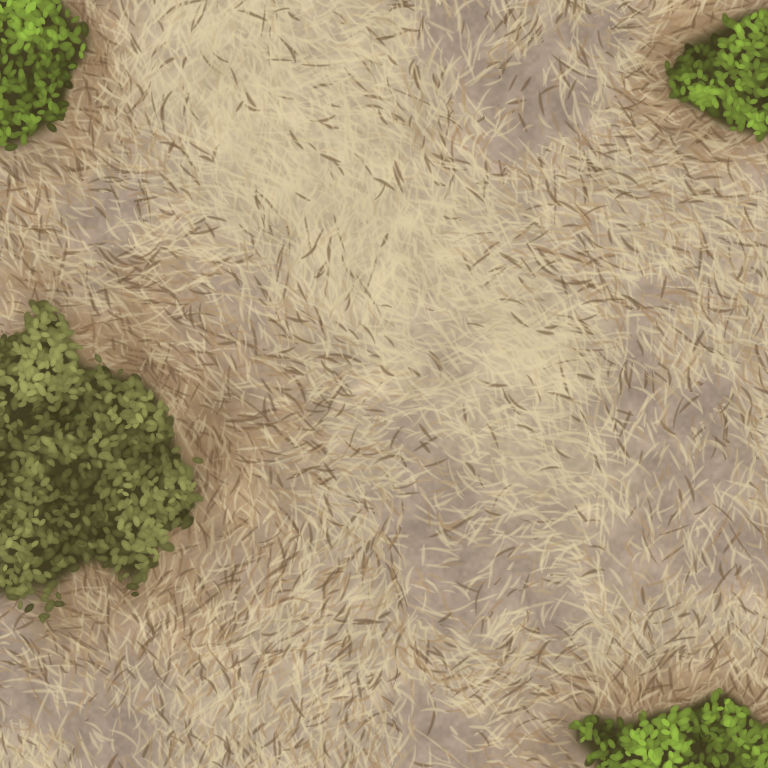
Reproduce this texture procedurally as a Shadertoy shader.

```glsl
// Dry straw and bare soil seen from above, with leafy green bushes at the sides.

const vec3 SOIL = vec3(0.67, 0.595, 0.525);
const vec3 STRAW = vec3(0.83, 0.77, 0.62);
const vec3 BROWN = vec3(0.63, 0.51, 0.37);
const vec3 SHADE = vec3(0.44, 0.35, 0.25);
const vec3 LEAF_GAP = vec3(0.22, 0.21, 0.11);
const vec3 LEAF_OLIVE = vec3(0.62, 0.63, 0.37);
const vec3 LEAF_FRESH = vec3(0.57, 0.70, 0.27);

const int STRAW_LAYERS = 13;
const float STRAW_CELLS = 17.0;     // cells across the canvas, coarsest layer
const float STRAW_WIDTH = 0.0017;
const float STRAW_SOFT = 0.0016;
const float STRAW_OPACITY = 0.62;
const int LEAF_LAYERS = 6;
const float LEAF_CELLS = 46.0;

// Bushes: centre, radii
const int BUSHES = 4;
const vec4 BUSH[BUSHES] = vec4[BUSHES](
    vec4(0.07, 0.40, 0.21, 0.185),
    vec4(0.00, 0.93, 0.115, 0.135),
    vec4(0.99, 0.91, 0.115, 0.085),
    vec4(0.90, 0.01, 0.17, 0.085));

vec3 hash3(vec2 p) {
    vec3 q = fract(p.xyx * vec3(0.1031, 0.1030, 0.0973));
    q += dot(q, q.yxz + 33.33);
    return fract((q.xxy + q.yzz) * q.zyx);
}

float noise(vec2 p) {
    vec2 i = floor(p), f = fract(p);
    f = f * f * (3.0 - 2.0 * f);
    return mix(mix(hash3(i).x, hash3(i + vec2(1, 0)).x, f.x),
               mix(hash3(i + vec2(0, 1)).x, hash3(i + vec2(1, 1)).x, f.x), f.y);
}

float fbm(vec2 p) {
    float sum = 0.0, amp = 0.53;
    for (int i = 0; i < 4; i++) {
        sum += amp * noise(p);
        p = mat2(1.6, 1.2, -1.2, 1.6) * p + 17.3;
        amp *= 0.5;
    }
    return sum;
}

mat2 rotation(float a) {
    float c = cos(a), s = sin(a);
    return mat2(c, -s, s, c);
}

float segment(vec2 p, vec2 a, vec2 b) {
    vec2 d = b - a;
    return length(p - a - d * clamp(dot(p - a, d) / dot(d, d), 0.0, 1.0));
}

// x: positive inside a bush, y: freshness of its green
vec2 bushField(vec2 p) {
    vec2 best = vec2(-9.0, 0.0);
    for (int i = 0; i < BUSHES; i++) {
        float inside = 1.0 - length((p - BUSH[i].xy) / BUSH[i].zw);
        if (inside > best.x) best = vec2(inside, i == 0 ? 0.0 : 1.0);
    }
    return best;
}

// Lays one jittered layer of curved straws over the ground
void addStraws(inout vec3 col, vec2 p, float layer, float pale, float brown, float bare) {
    float cells = STRAW_CELLS * (1.0 + 0.13 * layer);
    float soft = max(STRAW_SOFT, 0.8 / iResolution.y);
    vec2 shift = hash3(vec2(layer, 71.0)).xy;
    vec2 home = floor(p * cells + shift);
    for (int k = 0; k < 9; k++) {
        vec2 id = home + vec2(k % 3, k / 3) - 1.0;
        vec3 r = hash3(id + layer * 37.0);
        vec3 s = hash3(id + layer * 53.0 + 211.0);
        vec2 centre = (id + r.xy - shift) / cells;
        float halfLength = mix(0.35, 0.9, s.x) / cells;
        vec2 d = p - centre;
        if (s.y < bare * 0.75 || dot(d, d) > halfLength * halfLength * 1.2) continue;
        float angle = -0.65 + 4.2 * (noise(centre * 4.5 + 3.0) - 0.5) + 2.0 * (r.z - 0.5);
        d = rotation(angle) * d;
        float along = d.x / halfLength;
        d.y += (s.z - 0.5) * 0.55 * halfLength * along * along;
        float width = STRAW_WIDTH * (0.6 + 0.8 * r.x) * (1.0 - along * along);
        float cover = 1.0 - smoothstep(-soft, soft, abs(d.y) - width);
        cover *= 1.0 - smoothstep(0.75, 1.0, abs(along));
        float tone = fract(r.z * 7.0 + s.x * 5.0);
        vec3 tint = mix(BROWN, STRAW * 1.03, smoothstep(0.1, 0.65, tone + 0.35 * pale - 0.2 * brown));
        tint = mix(tint, SHADE, step(tone, 0.13 + 0.13 * brown - 0.08 * pale));
        col = mix(col, tint, cover * STRAW_OPACITY);
    }
}

// Piles up one layer of small leaves, paler toward the top of the pile
void addLeaves(inout vec3 col, vec2 p, float layer) {
    float cells = LEAF_CELLS * (1.0 + 0.12 * layer);
    float height = layer / float(LEAF_LAYERS - 1);
    vec2 home = floor(p * cells);
    for (int k = 0; k < 9; k++) {
        vec2 id = home + vec2(k % 3, k / 3) - 1.0;
        vec3 r = hash3(id + layer * 29.0 + 400.0);
        vec3 s = hash3(id + layer * 41.0 + 700.0);
        vec2 centre = (id + r.xy) / cells;
        vec2 bush = bushField(centre);
        float edge = bush.x + 0.5 * (noise(centre * 17.0) - 0.5);
        if (edge < 0.22 * s.x + 0.1 * bush.y * s.y || s.z > 0.72) continue;
        vec2 d = rotation(r.z * 6.283) * (p - centre) * cells;
        float shape = length(d * vec2(1.0, 1.75)) / mix(0.4, 0.72, s.y);
        float cover = 1.0 - smoothstep(0.65, 1.05, shape);
        float light = 0.12 + 0.42 * height + 0.42 * s.x - 0.2 * shape;
        light += 0.75 * (noise(centre * 24.0 + 9.0) - 0.5) + 0.1 * bush.y;
        vec3 tint = mix(LEAF_GAP, mix(LEAF_OLIVE, LEAF_FRESH, bush.y), clamp(light, 0.0, 1.1));
        col = mix(col, tint, cover * 0.9);
    }
}

void mainImage(out vec4 fragColor, in vec2 fragCoord) {
    vec2 p = fragCoord / iResolution.y;
    vec2 bush = bushField(p);

    // Broad zones: pale swath, brown litter near bushes, bare soil
    float swath = min(segment(p, vec2(0.32, 0.95), vec2(0.55, 0.62)),
                      segment(p, vec2(0.55, 0.62), vec2(0.75, 0.36)));
    float patches = fbm(p * 6.0 + 5.0);
    float pale = smoothstep(0.24, 0.0, swath + 0.3 * (patches - 0.5));
    float brown = smoothstep(-1.1, 0.0, bush.x) * smoothstep(0.2, 0.6, fbm(p * 8.0 + 31.0));
    float bare = smoothstep(0.46, 0.68, fbm(p * 7.0 + 63.0) + 0.12 * (0.5 - p.y));
    bare *= (1.0 - 0.6 * pale) * (1.0 - 0.7 * brown);

    // Ground with soft mottling and fine grain
    vec3 col = mix(SOIL, STRAW, 0.25 + 0.45 * pale);
    col = mix(col, BROWN, 0.65 * brown);
    col = mix(col, SOIL * 0.97, bare);
    col *= 1.0 + 0.22 * (fbm(p * 45.0) - 0.5) + 0.09 * (noise(p * 190.0) - 0.5);

    for (int i = 0; i < STRAW_LAYERS; i++) addStraws(col, p, float(i), pale, brown, bare);
    col *= 0.93 + 0.14 * fbm(p * 22.0 + 90.0);

    // Bush shadow and foliage
    if (bush.x > -0.5) {
        float ragged = bush.x + 0.45 * (noise(p * 17.0) - 0.5);
        col = mix(col, SHADE, 0.35 * smoothstep(-0.3, 0.1, ragged));
        col = mix(col, LEAF_GAP, 0.9 * smoothstep(0.02, 0.22, ragged));
        for (int i = 0; i < LEAF_LAYERS; i++) addLeaves(col, p, float(i));
    }
    fragColor = vec4(clamp(col, 0.0, 1.0), 1.0);
}
```
